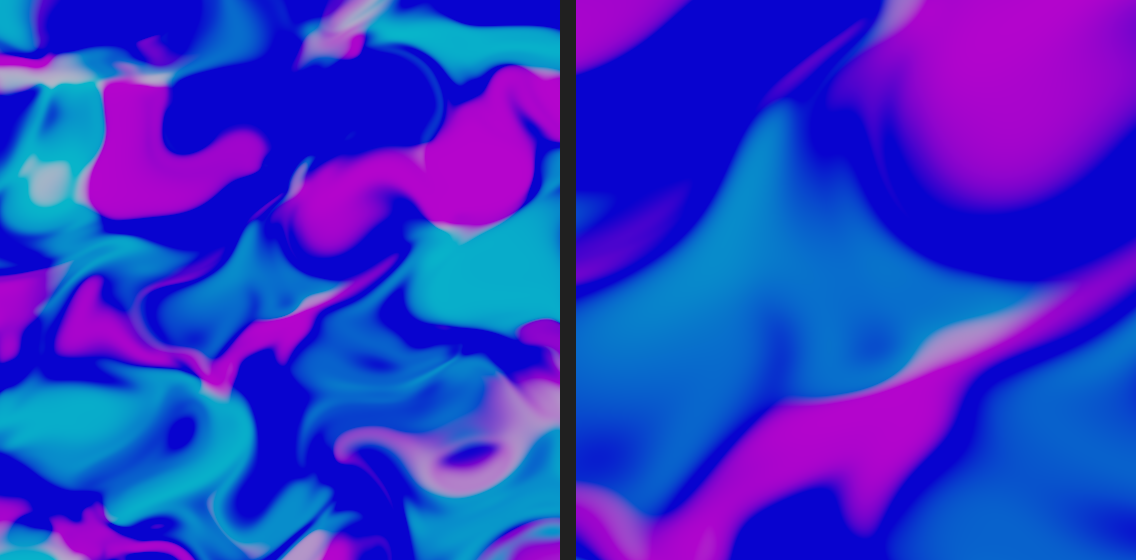
Left, the full canvas; right, a detail of the centre.
Give the GLSL for this texture map, as a Shadertoy shader.

```glsl
// Liquid folds of magenta and cyan light over a deep blue ground.
// Two gradient-noise layers share a folding domain warp; each is cut off
// below a threshold and saturates softly, and their overlaps turn lilac.

// Integer hash: two values in -1..1 per lattice cell
vec2 hashGradient(ivec2 cell, uint seed) {
    uvec2 h = uvec2(cell) * 1664525u + seed * 747796u + 101390u;
    h.x += h.y * 1664525u;
    h.y += h.x * 1664525u;
    h ^= h >> 16u;
    h.x += h.y * 1664525u;
    h.y += h.x * 1664525u;
    h ^= h >> 16u;
    return vec2(h & 65535u) / 32767.5 - 1.0;
}

// Gradient noise with quintic interpolation, roughly -0.7..0.7
float gradientNoise(vec2 p, uint seed) {
    ivec2 cell = ivec2(floor(p));
    vec2 f = fract(p);
    vec2 w = f * f * f * (f * (f * 6.0 - 15.0) + 10.0);
    float corner[4];
    for (int i = 0; i < 4; i++) {
        ivec2 o = ivec2(i & 1, i >> 1);
        corner[i] = dot(hashGradient(cell + o, seed), f - vec2(o));
    }
    return 1.22 * mix(mix(corner[0], corner[1], w.x),
                      mix(corner[2], corner[3], w.x), w.y);
}

vec2 noisePair(vec2 p, uint seed) {
    return vec2(gradientNoise(p, seed), gradientNoise(p + 17.3, seed + 1u));
}

// Bends the plane in two steps, coarse then fine, until it nearly folds
vec2 foldDomain(vec2 p) {
    p += 1.15 * noisePair(p * 0.85, 11u);
    p += 0.5 * noisePair(p * 1.7 + 5.1, 23u);
    return p;
}

// Zero below the threshold, then a quick rise to a soft plateau
float glow(float value, float threshold, float gain) {
    return 1.0 - exp(-gain * max(value - threshold, 0.0));
}

void mainImage(out vec4 fragColor, in vec2 fragCoord) {
    vec2 uv = fragCoord / iResolution.y;

    // Stretch the features along a rising diagonal
    vec2 p = vec2(dot(uv, vec2(0.9, 0.44)) * 4.6,
                  dot(uv, vec2(-0.44, 0.9)) * 6.0) + 8.0;
    vec2 q = foldDomain(p);

    // Each layer gets a small warp of its own
    vec2 qMagenta = q + 0.4 * noisePair(q * 1.3, 37u);
    vec2 qCyan = q + 0.4 * noisePair(q * 1.3, 53u);
    float magenta = gradientNoise(qMagenta + 3.7, 71u)
                  + 0.25 * gradientNoise(qMagenta * 2.0, 73u);
    float cyan = gradientNoise(qCyan * 0.95 + 9.2, 89u)
               + 0.25 * gradientNoise(qCyan * 2.0, 97u);

    // Blue stays constant while the layers add red and green
    vec3 color = vec3(0.03, 0.01, 0.81);
    color += vec3(0.68, 0.01, -0.01) * glow(magenta, 0.05, 10.0);
    color += vec3(0.0, 0.72, -0.02) * glow(cyan, -0.03, 5.5);
    fragColor = vec4(color, 1.0);
}
```
